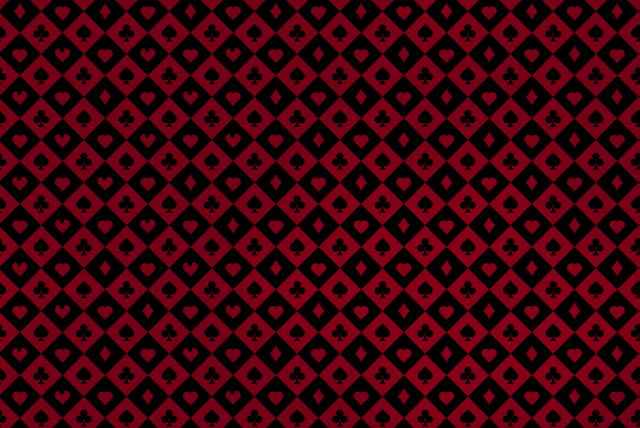
Reproduce this pattern procedurally as a Shadertoy shader.

```glsl
// Seamless harlequin lattice of crimson and black diamonds holding the four card suits.
const vec2  CELLS = vec2(15.0, 10.0);        // repeats across and down
const vec2  SHIFT = vec2(-0.035, 0.235);     // lattice offset, in cells
const vec3  CRIMSON = vec3(0.455, 0.0, 0.088);
const vec3  BRIGHT  = vec3(0.525, 0.0, 0.090);
const vec3  BLACK   = vec3(0.0);
const vec2  GLOW_CENTER = vec2(0.70, 0.32);  // brightest zone of the dye
const float GRAIN = 0.05;                    // fine cloth mottling
const float FLAW_COLUMNS = 6.0;              // left columns with misprinted hearts
const float FLAW_RATE = 0.62;
const float TAU = 6.2831853;

float hash(vec2 p) {
    vec3 q = fract(vec3(p.xyx) * 0.1031);
    q += dot(q, q.yzx + 33.33);
    return fract((q.x + q.y) * q.z);
}

// Value noise that wraps every "period" lattice steps
float wrapNoise(vec2 uv, vec2 period) {
    vec2 p = uv * period, i = floor(p), f = p - i;
    f = f * f * (3.0 - 2.0 * f);
    vec2 a = mod(i, period), b = mod(i + 1.0, period);
    return mix(mix(hash(a), hash(vec2(b.x, a.y)), f.x),
               mix(hash(vec2(a.x, b.y)), hash(b), f.x), f.y);
}

// Heart with its tip at the origin, about 1.1 tall
float unitHeart(vec2 p) {
    p.x = abs(p.x);
    if (p.x + p.y > 1.0) return length(p - vec2(0.25, 0.75)) - 0.35355;
    vec2 a = p - vec2(0.0, 1.0), b = p - 0.5 * max(p.x + p.y, 0.0);
    return sqrt(min(dot(a, a), dot(b, b))) * sign(p.x - p.y);
}

float heart(vec2 p) {
    const float size = 0.295;
    return unitHeart((p + vec2(0.0, 0.19)) / size) * size;
}

// Heart with a bite out of its upper edge
float flawedHeart(vec2 p) {
    float bite = length((p - vec2(-0.015, 0.115)) * vec2(1.0, 0.75)) - 0.052;
    return max(heart(p), -bite);
}

// Rhombus with slightly hollow sides
float pip(vec2 p) {
    p = abs(p);
    return (p.x / 0.14 + p.y / 0.195 - 1.0) * 0.113 + 1.1 * p.x * p.y;
}

// Flared foot shared by spade and club
float stem(vec2 p) {
    float t = clamp((-0.07 - p.y) / 0.13, 0.0, 1.0);
    return max(abs(p.x) - 0.015 - 0.058 * t * t, abs(p.y + 0.12) - 0.08);
}

float spade(vec2 p) {
    const float size = 0.29;
    float leaf = unitHeart(vec2(p.x, 0.205 - p.y) / size) * size;
    return min(leaf, stem(p));
}

float club(vec2 p) {
    float top = length(p - vec2(0.0, 0.11)) - 0.085;
    float side = length(vec2(abs(p.x) - 0.097, p.y + 0.03)) - 0.085;
    float core = length(p - vec2(0.0, 0.02)) - 0.045;
    return min(min(top, side), min(core, stem(p)));
}

float isOdd(vec2 id) { return mod(id.x + id.y, 2.0); }

void mainImage(out vec4 fragColor, in vec2 fragCoord) {
    vec2 uv = fragCoord / iResolution.xy;
    vec2 p = uv * CELLS - SHIFT;
    float soft = 0.75 * CELLS.y / iResolution.y;

    // Red diamonds, with black clubs and spades in checker order
    vec2 redId = floor(p + 0.5), redP = p - redId;
    redId = mod(redId, CELLS);
    float tile = (abs(redP.x) + abs(redP.y) - 0.5) * 0.7071;
    float darkSuit = isOdd(redId) < 0.5 ? club(redP) : spade(redP);

    // Black diamonds between them, with red hearts and pips
    vec2 blackId = floor(p), blackP = p - blackId - 0.5;
    blackId = mod(blackId, CELLS);
    bool flawed = blackId.x < FLAW_COLUMNS && blackId.y < CELLS.y - 1.0
               && hash(blackId + 7.0) < FLAW_RATE;
    float redSuit = heart(blackP + vec2(0.0, 0.02));
    if (isOdd(blackId) > 0.5) redSuit = flawed ? flawedHeart(blackP) : pip(blackP);

    // Ink coverage
    float dye = min(max(tile, -darkSuit), redSuit);
    float ink = 1.0 - smoothstep(-soft, soft, dye);

    // Uneven dye: one broad glow, soft blotches and fine grain
    vec2 wave = cos(TAU * (uv - GLOW_CENTER));
    float blotch = wrapNoise(uv, vec2(9.0, 6.0)) - 0.5;
    float glow = smoothstep(0.45, 0.95, 0.5 + 0.27 * wave.x + 0.17 * wave.y + 0.35 * blotch);
    float grain = wrapNoise(uv, CELLS * 14.0) - 0.5;
    vec3 red = mix(CRIMSON, BRIGHT, glow) * (1.0 + GRAIN * grain);

    fragColor = vec4(mix(BLACK, red, ink), 1.0);
}
```
